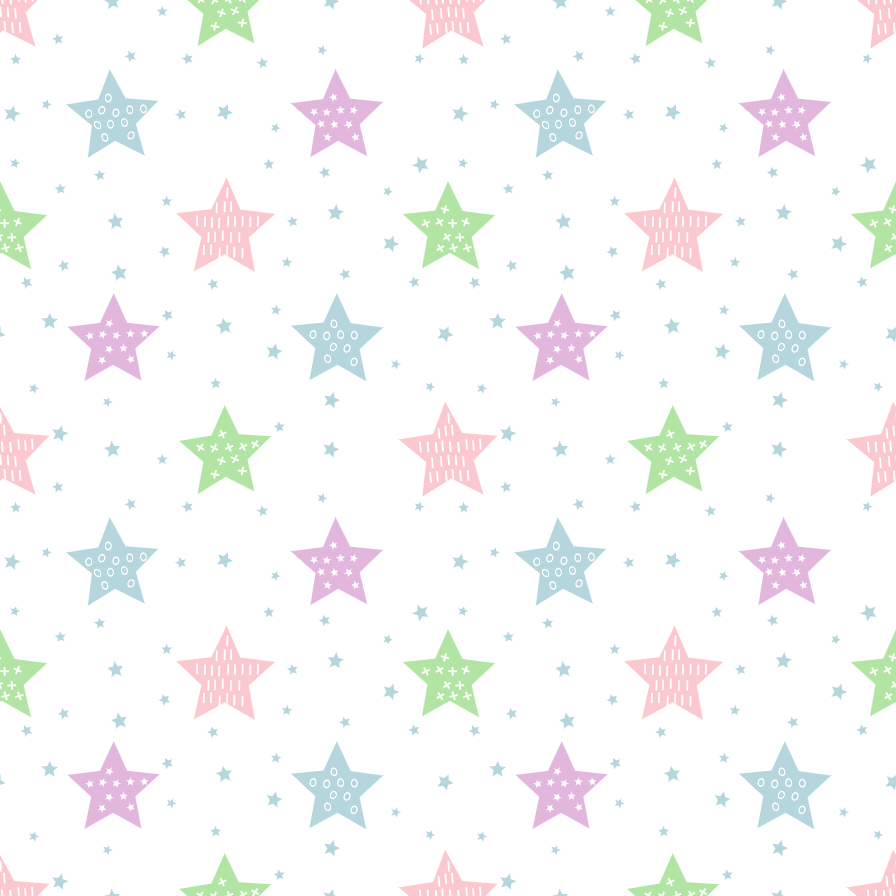
Reproduce this pattern procedurally as a Shadertoy shader.

```glsl
// Pastel five-pointed stars with hand-drawn fillings, among small scattered blue stars on white.

const vec3 BLUE = vec3(.71, .84, .865);
const vec3 PINK = vec3(.99, .785, .81);
const vec3 PURPLE = vec3(.89, .715, .87);
const vec3 GREEN = vec3(.70, .895, .64);

vec2 hash2(vec2 p) {
    vec3 q = fract((p.xyx + 17.) * vec3(.1031, .1030, .0973));
    q += dot(q, q.yzx + 33.33);
    return fract((q.xx + q.yz) * q.zy);
}

vec2 spin(vec2 p, float angle) {
    float c = cos(angle), s = sin(angle);
    return mat2(c, -s, s, c) * p;
}

// Signed distance to the edges of an upright star with tips at the given radius
float star(vec2 p, float radius) {
    float sector = 1.256637;
    float a = abs(mod(atan(p.x, p.y) + .5 * sector, sector) - .5 * sector);
    vec2 q = length(p) * vec2(cos(a), sin(a));
    return dot(q - vec2(radius, 0), normalize(vec2(.282, .612)));
}

float cover(float d) {
    return clamp(.5 - d * iResolution.y / 4., 0., 1.);
}

// One white mark: 0 dash, 1 cross, 2 ring, 3 tiny star
float mark(vec2 p, int kind, float turn) {
    if (kind == 0) return length(p - vec2(0, clamp(p.y, -.02, .02))) - .004;
    p = spin(p, turn);
    if (kind == 1) {
        p = abs(p);
        return max(min(p.x, p.y) - .0042, max(p.x, p.y) - .019);
    }
    if (kind == 2) return abs(length(p * vec2(1.3, 1)) - .0165) - .0033;
    return star(p, .019);
}

// Staggered rows of marks, kept only where they fit inside the star
float filling(vec2 p, int kind, float radius, vec2 seed) {
    vec2 pitch = kind == 0 ? vec2(.034, .065) : vec2(.061, .056);
    float row = floor(p.y / pitch.y);
    float shift = .5 * mod(row, 2.) + .25;
    vec2 id = vec2(floor(p.x / pitch.x + shift), row);
    vec2 h = hash2(id + 20. + seed * 37.) - .5;
    vec2 center = (id + .5 - vec2(shift, 0)) * pitch + h * vec2(.008, .014);
    float inset = kind == 0 ? .014 : .022;
    if (star(center, radius) > -inset) return 0.;
    return cover(mark(p - center, kind, h.x * 1.2));
}

// Large stars: one per lattice cell, two colours in a checkerboard
vec3 largeStars(vec3 color, vec2 q, bool between) {
    vec2 cell = mod(floor(q), 2.);
    bool odd = mod(cell.x + cell.y, 2.) > .5;
    int kind = between ? (odd ? 2 : 3) : (odd ? 1 : 0);
    vec2 h = hash2(cell * 5. + float(kind) * 11.) - .5;
    vec2 p = spin(fract(q) - .5 - vec2(.006, -.025), h.x * .14);
    p.x += p.y * h.y * .1;
    float radius = kind == 0 ? .232 : .216;
    vec3 paint = kind == 0 ? PINK : kind == 1 ? GREEN : kind == 2 ? BLUE : PURPLE;
    paint = mix(paint, vec3(1), filling(p, kind, radius, cell + float(kind)));
    return mix(color, paint, cover(star(p, radius)));
}

// Small stars: one near the middle of each gap and a loose ring around it
float smallStars(vec2 q, float layer) {
    vec2 cell = mod(floor(q), 2.), p = fract(q) - .5;
    vec2 seed = cell * 3. + layer * 41.;
    float start = hash2(seed).x * 6.2832, sum = 0.;
    for (int k = 0; k < 7; k++) {
        vec2 h = hash2(seed + vec2(float(k) * 7. + 5., 2));
        vec2 g = hash2(seed + vec2(9, float(k) * 13. + 8.));
        if (k > 0 && g.x < .1) continue;
        float a = start + (float(k) + .5 * h.x) * 1.0472;
        float reach = k == 0 ? .06 * h.y : .17 + .03 * h.y + .11 * abs(sin(2. * a));
        float radius = k % 4 == 0 ? .038 : .022 + .005 * g.y;
        vec2 local = spin(p - reach * vec2(cos(a), sin(a)), (g.y - .5) * .9);
        sum = max(sum, cover(star(local, radius)));
    }
    return sum;
}

void mainImage(out vec4 fragColor, in vec2 fragCoord) {
    // Four lattice cells each way; everything wraps every two cells
    vec2 q = fragCoord / iResolution.xy * 4.;
    vec3 color = vec3(1);
    float small = max(smallStars(q + vec2(0, .5), 0.), smallStars(q + vec2(.5, 0), 1.));
    color = mix(color, BLUE, small);
    color = largeStars(color, q + .5, false);
    color = largeStars(color, q, true);
    fragColor = vec4(color, 1);
}
```
